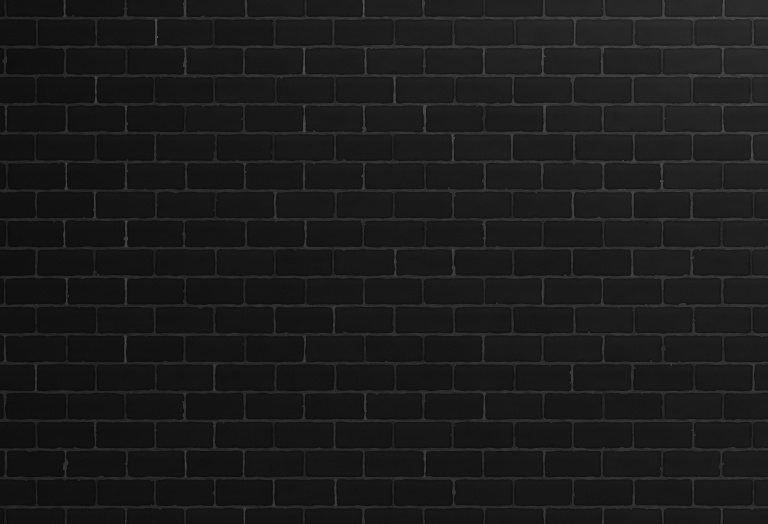
Give the GLSL for this texture, as a Shadertoy shader.

```glsl
// Dark brick wall in running bond, lit softly from the upper right.
// Each brick is a rounded box with wobbling edges; hashes shift the upright
// joints and vary the tone, and value noise adds smudges, grain and chips.

const vec2  BRICKS       = vec2(12.86, 18.22); // repeats across and down
const vec2  WALL_SHIFT   = vec2(0.10, 0.59);   // first joints, in bricks
const float BRICK_ASPECT = 2.068;              // brick width / row height
// Lengths below are in row heights
const vec2  JOINT_HALF   = vec2(0.034, 0.046);
const float CORNER       = 0.10;
const float EDGE_WOBBLE  = 0.035;
const float EDGE_SOFT    = 0.022;
const float JOINT_JITTER = 0.045;              // in brick widths
const float TONE_VARIETY = 0.10;
const float SMUDGE       = 0.14;
const float GRAIN        = 0.006;
const vec3  TINT         = vec3(1.0, 1.0, 1.005);

float hash(vec2 p) {
    return fract(sin(dot(p, vec2(127.1, 311.7))) * 43758.545);
}

float noise(vec2 p) {
    vec2 i = floor(p), f = fract(p);
    f = f * f * (3.0 - 2.0 * f);
    return mix(mix(hash(i), hash(i + vec2(1, 0)), f.x),
               mix(hash(i + vec2(0, 1)), hash(i + vec2(1, 1)), f.x), f.y);
}

float fbm(vec2 p) {
    float sum = 0.0, amp = 0.5;
    for (int i = 0; i < 4; i++) {
        sum += amp * noise(p);
        p = p * 2.03 + 17.3;
        amp *= 0.5;
    }
    return sum;
}

float roundedBox(vec2 p, vec2 halfSize, float r) {
    vec2 q = abs(p) - halfSize + r;
    return length(max(q, 0.0)) + min(max(q.x, q.y), 0.0) - r;
}

// Sideways shift of the upright joint left of a brick
float jointShift(vec2 id) {
    return (hash(id + 5.7) - 0.5) * JOINT_JITTER;
}

void mainImage(out vec4 fragColor, in vec2 fragCoord) {
    vec2 uv = fragCoord / iResolution.xy;
    float pixel = BRICKS.y / iResolution.y;

    // Running bond: even rows move by half a brick
    vec2 wall = uv * BRICKS - WALL_SHIFT;
    float row = floor(wall.y);
    wall.x -= 0.5 * (1.0 - mod(row, 2.0));
    vec2 id = vec2(floor(wall.x), row);
    float across = wall.x - id.x;
    id.x += step(1.0 + jointShift(id + vec2(1, 0)), across)
          - step(across, jointShift(id));
    float left = id.x + jointShift(id);
    float right = id.x + 1.0 + jointShift(id + vec2(1, 0));

    // Distance to the worn brick outline
    vec2 local = vec2((wall.x - 0.5 * (left + right)) * BRICK_ASPECT,
                      wall.y - row - 0.5);
    vec2 halfSize = vec2(0.5 * (right - left) * BRICK_ASPECT, 0.5) - JOINT_HALF;
    vec2 p = wall * vec2(BRICK_ASPECT, 1.0);
    float wobble = (noise(p * 3.5 + id * 7.0) - 0.5) * EDGE_WOBBLE
                 + (noise(p * 12.0) - 0.5) * EDGE_WOBBLE * 0.6;
    float chip = 0.06 * smoothstep(0.83, 0.97, noise(p * 6.0 + 31.0));
    float d = roundedBox(local, halfSize, CORNER) + wobble + chip;
    float soft = max(EDGE_SOFT, 0.7 * pixel);
    float mortar = smoothstep(-soft, soft, d);

    // Light grows to the right and most of all to the upper right
    float light = 0.066 + 0.035 * uv.x + 0.070 * uv.x * uv.y * uv.y;

    // Brick face: own tone, smudges, dark rim and a faint lit upper edge
    float face = light * (1.0 + TONE_VARIETY * (hash(id) - 0.5));
    face *= 1.0 + SMUDGE * (fbm(p * vec2(1.6, 2.6)) - 0.47);
    face *= 1.0 - 0.22 * smoothstep(-0.10, -0.01, d);
    face += 0.12 * light * smoothstep(0.1, 0.45, local.y);

    // Mortar: upright joints differ in strength, brightest at the left
    vec2 jointId = id + vec2(step(0.0, local.x), 0.0);
    float wear = hash(jointId + 23.0);
    vec2 outside = abs(local) - halfSize;
    float upright = smoothstep(-0.03, 0.03, outside.x - outside.y);
    float strength = mix(0.75, 1.15, wear) + 0.55 * wear * wear * (1.0 - uv.x);
    float joint = (light * 1.3 + 0.065) * mix(1.0, strength, upright);
    joint *= 0.78 + 0.44 * fbm(p * 4.0 + 9.0);

    float shade = mix(face, joint, mortar);
    shade += GRAIN * (noise(p * 28.0) - 0.5);
    fragColor = vec4(clamp(shade * TINT, 0.0, 1.0), 1.0);
}
```
